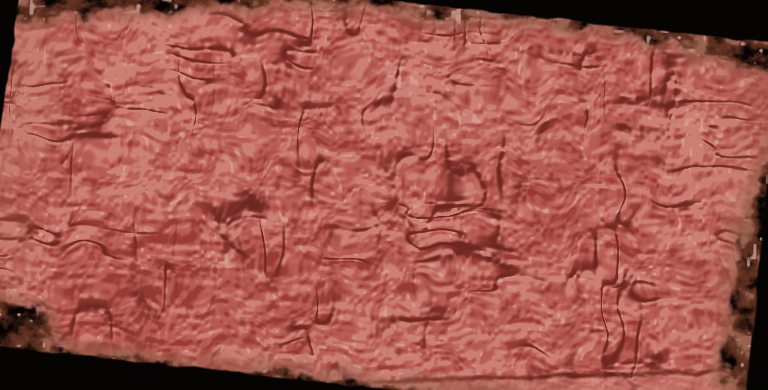
Write a WebGL 1 fragment shader that draws this texture.

```glsl
precision highp float;
uniform vec2 u_resolution;

#define BLACK vec3(0.025, 0.010, 0.010)
#define CREASE vec3(0.37, 0.12, 0.10)
#define DEEP_RED vec3(0.60, 0.235, 0.21)
#define FLESH vec3(0.72, 0.36, 0.33)
#define PALE vec3(0.80, 0.50, 0.46)
#define CRUST vec3(0.36, 0.18, 0.12)
#define SEARED vec3(0.60, 0.38, 0.31)
#define GLINT vec3(0.88, 0.69, 0.65)
#define GRAIN_SCALE 42.0
#define RELIEF 1.5
#define CREASE_DEPTH 0.75

float hash(vec2 p) {
  p = fract(p * vec2(0.1031, 0.1137));
  p += dot(p, p.yx + 33.33);
  return fract((p.x + p.y) * p.x * 17.3);
}

float noise(vec2 p) {
  vec2 cell = floor(p), f = fract(p);
  f = f * f * (3.0 - 2.0 * f);
  float low = mix(hash(cell), hash(cell + vec2(1.0, 0.0)), f.x);
  float high = mix(hash(cell + vec2(0.0, 1.0)), hash(cell + 1.0), f.x);
  return mix(low, high, f.y);
}

float fbm(vec2 p) {
  float sum = 0.0, weight = 0.533;
  for (int i = 0; i < 4; i++) {
    sum += weight * noise(p);
    p = mat2(1.6, 1.2, -1.2, 1.6) * p + 7.3;
    weight *= 0.5;
  }
  return sum;
}

// Thin line where the noise crosses its middle value
float vein(vec2 p, float width) {
  return 1.0 - smoothstep(0.0, width, abs(noise(p) - 0.5));
}

// Creases along and across the fibres, broken up by patches
float creases(vec2 p) {
  float across = vein(p * vec2(9.0, 27.0) + 40.0, 0.13);
  float along = vein(p * vec2(23.0, 7.0) + 80.0, 0.11);
  across *= smoothstep(0.46, 0.72, noise(p * vec2(8.0, 12.0) + 11.0));
  along *= smoothstep(0.50, 0.76, noise(p * vec2(10.0, 5.0) + 23.0));
  return max(across, along);
}

// Lumpy grain with finer beads and stretched fibres
float relief(vec2 p) {
  float lumps = noise(p * GRAIN_SCALE * vec2(0.85, 1.1));
  float beads = noise(p * GRAIN_SCALE * 2.1 + 31.0);
  float fibres = noise(p * GRAIN_SCALE * vec2(0.4, 1.7) + 57.0);
  return 0.45 * lumps + 0.27 * beads + 0.28 * fibres - 0.22 * creases(p);
}

vec3 flesh(vec2 p) {
  vec2 warp = vec2(noise(p * 14.0), noise(p * 14.0 + 19.0)) - 0.5;
  vec2 q = p + 0.035 * warp;
  q.y += 0.05 * q.x;
  float height = relief(q);
  float slope = height - relief(q + vec2(-0.003, 0.006));
  float patches = fbm(p * vec2(5.0, 4.0) + 3.0) - 0.5;
  float tone = 0.53 + 0.95 * (height - 0.47) + RELIEF * slope + 0.6 * patches;

  vec3 color = mix(DEEP_RED, FLESH, smoothstep(0.15, 0.52, tone));
  color = mix(color, PALE, smoothstep(0.52, 0.85, tone));
  float shade = creases(q) * smoothstep(0.75, 0.3, tone);
  color = mix(color, CREASE, CREASE_DEPTH * shade);
  float glint = smoothstep(0.74, 0.95, noise(q * 75.0 + 5.0));
  return mix(color, GLINT, 0.55 * glint * smoothstep(0.45, 0.75, tone));
}

vec3 crust(vec2 p) {
  float char_ = fbm(p * vec2(24.0, 30.0) + 13.0);
  vec3 color = mix(BLACK, CRUST, smoothstep(0.25, 0.52, char_));
  color = mix(color, SEARED, smoothstep(0.52, 0.75, char_));
  float glint = smoothstep(0.76, 0.95, noise(p * 62.0 + 9.0));
  return mix(color, GLINT, 0.7 * glint);
}

void main() {
  vec2 p = gl_FragCoord.xy / u_resolution.y;
  float rough = fbm(p * 18.0) - 0.5;

  // Distances inward from the four sides of the slab
  float top = 1.0 - 0.111 * (p.x - 0.995) - p.y;
  float right = 1.915 + 0.10 * p.y - p.x;
  float left = p.x - 0.15 * (p.y - 0.67);
  float bottom = p.y - 0.112 + 0.111 * p.x;
  float inside = min(min(top, bottom), min(left, right)) + 0.012 * rough;

  // Greyer, paler flesh near the ends
  vec3 color = flesh(p);
  float ends = smoothstep(0.22, 0.0, min(left, right) + 0.16 * rough);
  color = mix(color, color * 0.65 + SEARED * 0.40, 0.75 * ends);

  // Pale lower strip under a dark seam
  float seam = 0.02 + 0.03 * (p.x - 0.92) + 0.02 * rough - p.y;
  float strip = smoothstep(0.90, 0.98, p.x);
  color = mix(color, PALE, 0.45 * strip * smoothstep(0.0, 0.012, seam));
  color = mix(color, CREASE, 0.7 * strip * smoothstep(0.010, 0.0, abs(seam)));

  // Seared rim, deepest at the top corners and the lower right
  float topDepth = 0.025 + 0.025 * smoothstep(0.9, 0.2, p.x)
                 + 0.045 * smoothstep(1.65, 1.9, p.x);
  float rim = topDepth - min(top, 1.012 - p.y);
  rim = max(rim, 0.065 * smoothstep(0.62, 0.40, p.y) - right);
  rim = max(rim, 0.13 - length((p - vec2(0.0, 0.14)) * vec2(1.0, 1.5)));
  rim = max(rim, 0.010 - bottom) + 0.07 * rough;
  color = mix(color, SEARED, 0.6 * smoothstep(-0.045, 0.0, rim));
  color = mix(color, crust(p), smoothstep(-0.006, 0.014, rim));

  color = mix(BLACK, color, smoothstep(-0.003, 0.004, inside));
  gl_FragColor = vec4(color, 1.0);
}
```
